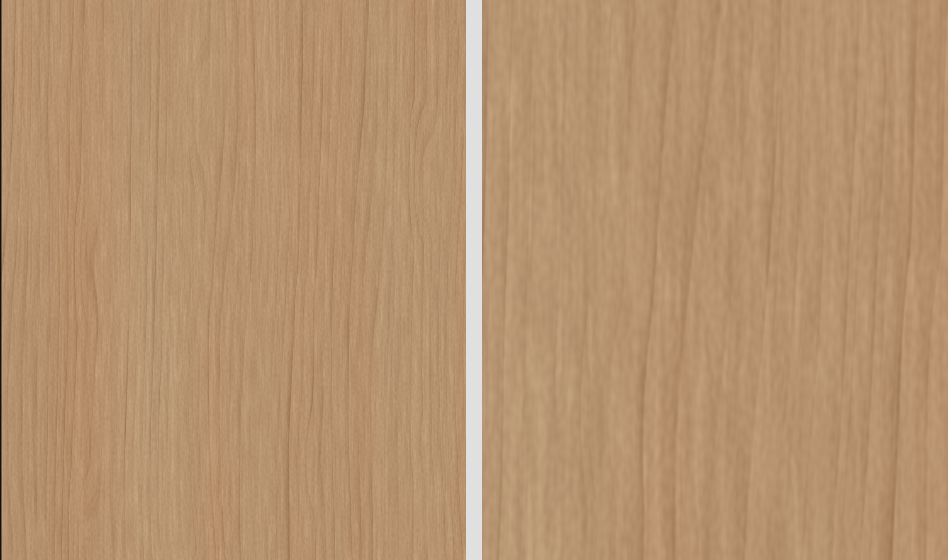
Left: the whole. Right: its middle third, enlarged.
This texture is drawn by a Shadertoy shader. Its source:

```glsl
const vec3 DARK_WOOD = vec3(0.620, 0.466, 0.328);
const vec3 PALE_WOOD = vec3(0.750, 0.611, 0.469);
const vec3 RED_TINT = vec3(0.010, -0.008, -0.014);
const vec3 EDGE_COLOR = vec3(0.07, 0.06, 0.05);
const float RING_COUNT = 56.0;
const float EDGE_WIDTH = 0.0026;

float hash(float n) {
    return fract(sin(n * 12.9898) * 43758.547);
}

vec2 gradientAt(vec2 cell) {
    float angle = 6.28318 * hash(dot(cell, vec2(1.0, 57.31)));
    return vec2(cos(angle), sin(angle));
}

float gradientNoise(vec2 p) {
    vec2 i = floor(p);
    vec2 f = p - i;
    vec2 u = f * f * f * (f * (f * 6.0 - 15.0) + 10.0);
    vec2 e = vec2(1.0, 0.0);
    float a = dot(gradientAt(i), f);
    float b = dot(gradientAt(i + e.xy), f - e.xy);
    float c = dot(gradientAt(i + e.yx), f - e.yx);
    float d = dot(gradientAt(i + e.xx), f - e.xx);
    return mix(mix(a, b, u.x), mix(c, d, u.x), u.y);
}

// Noise stretched along the trunk
float grain(vec2 p, float across, float along, float seed) {
    return gradientNoise(p * vec2(across, along) + seed);
}

// Slender closed figures stacked in a few columns
float cathedrals(vec2 p, float width, float height) {
    float sum = 0.0;
    for (int i = 0; i < 4; i++) {
        float n = float(i);
        float center = 0.15 + 0.2 * n + 0.012 * grain(p, 0.0, 2.0, n * 7.3 + 0.4);
        float d = (p.x - center) / width;
        float swell = max(0.0, gradientNoise(vec2(n * 5.0 + 0.3, p.y * 2.6 + n * 9.7)));
        sum += height * swell * exp(-d * d);
    }
    return sum;
}

// Growth coordinate; its local extrema form closed figures
float ringField(vec2 p, float count) {
    float sway = 2.4 * grain(p, 2.0, 1.1, 11.3);
    float drift = 1.6 * grain(p, 9.0, 1.3, 37.7);
    float ripple = 0.14 * grain(p, 24.0, 7.0, 71.9);
    return p.x * count + sway + drift + ripple + cathedrals(p, 0.022, 6.0);
}

// Late wood darkens slowly, then ends in a thin sharp line
float lateWood(float ring, float softness) {
    float f = fract(ring);
    float shade = 0.3 * smoothstep(0.2, 0.85, f) + 0.7 * smoothstep(0.74, 0.92, f);
    return shade * (1.0 - smoothstep(1.0 - softness, 1.0, f));
}

float ringStrength(float ring, vec2 p) {
    float fade = 0.85 + 0.9 * grain(p, 30.0, 5.0, 5.1);
    return mix(0.14, 0.58, hash(floor(ring) + 40.0)) * clamp(fade, 0.25, 1.3);
}

vec3 woodColor(vec2 p) {
    float ring = ringField(p, RING_COUNT);
    float broad = grain(p, 9.0, 0.7, 23.4);
    float streak = grain(p, 80.0, 1.3, 91.2);
    float fibre = grain(p, 230.0, 14.0, 13.8);
    float speck = grain(p, 330.0, 130.0, 47.6);

    float tone = 0.79 + 0.18 * broad + 0.18 * streak + 0.27 * fibre + 0.25 * speck;
    tone -= ringStrength(ring, p) * lateWood(ring, 0.08);

    // Faint finer lines that follow the rings
    float fineRing = ring * 2.0 + 0.37;
    tone -= 0.35 * ringStrength(fineRing, p) * lateWood(fineRing, 0.15);

    // Short pale flecks between the rings
    float fleck = smoothstep(0.2, 0.42, grain(p, 170.0, 18.0, 63.5));
    tone += 0.15 * fleck;

    float redness = grain(p, 14.0, 0.8, 83.1) - 0.5 * broad;
    return mix(DARK_WOOD, PALE_WOOD, tone) + RED_TINT * redness;
}

void mainImage(out vec4 fragColor, in vec2 fragCoord) {
    vec2 p = fragCoord / iResolution.y;
    float pixel = 1.0 / iResolution.y;
    vec3 color = woodColor(p);

    // Narrow shadow along the left side
    float board = smoothstep(EDGE_WIDTH - pixel, EDGE_WIDTH + pixel, p.x);
    fragColor = vec4(mix(EDGE_COLOR, color, board), 1.0);
}
```
